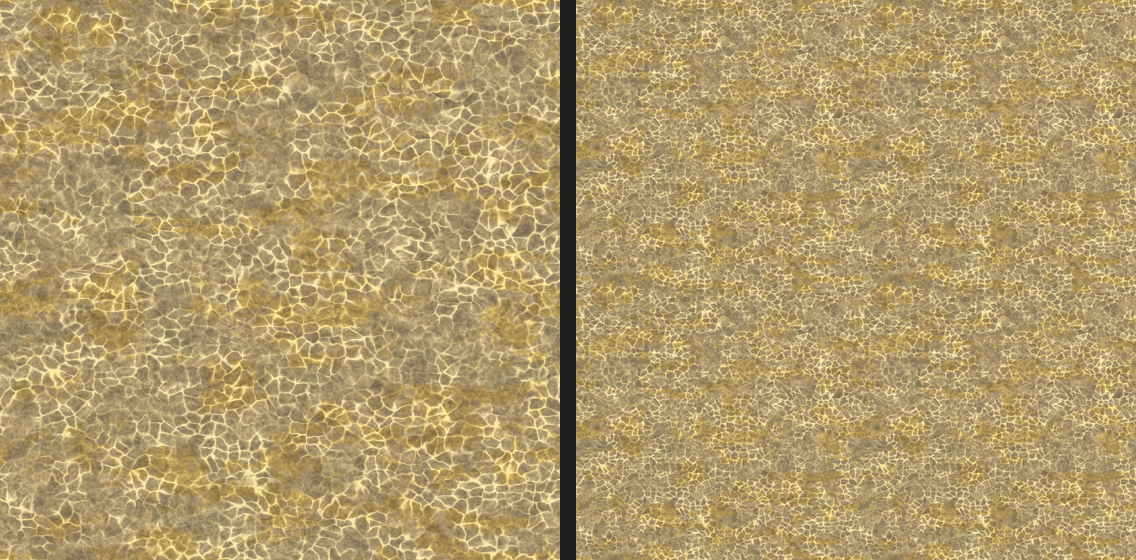
Left: one tile. Right: repeated 2 by 2.
Reproduce this texture procedurally as a Shadertoy shader.

```glsl
// Sunlit shallow water over sand: a warped, wrapping cell network makes the
// caustic light lines, a finer one adds shimmer, and stretched noise lays down
// ochre streaks, grey-green stones and sand grain on the bed.

#define CELLS ivec2(42, 50)        // main light cells across the canvas
#define FINE_CELLS ivec2(70, 88)   // shimmer cells across the canvas
#define WARP 0.020                 // bending of the network, canvas units
#define LINE_WIDTH 0.23            // width of light lines, cell units
#define LINE_LIGHT 0.56            // strength of light lines
#define GRAIN 0.30                 // strength of sand grain
#define SHADE vec3(0.53, 0.46, 0.345)
#define SAND  vec3(0.70, 0.61, 0.445)
#define GLOW  vec3(1.00, 0.93, 0.69)
#define OCHRE vec3(1.02, 0.985, 0.77)
#define STONE vec3(0.96, 0.985, 0.99)

// Integer hash of a lattice point that wraps after "period" cells
vec3 hash3(ivec2 cell, ivec2 period, int seed) {
    cell = (cell % period + period) % period;
    uvec3 v = uvec3(cell, seed) * 1664525u + 1013904223u;
    v.x += v.y * v.z; v.y += v.z * v.x; v.z += v.x * v.y;
    v ^= v >> 16u;
    v.x += v.y * v.z; v.y += v.z * v.x; v.z += v.x * v.y;
    return vec3(v >> 8u) / 16777216.0;
}

// Wrapping value noise, three independent channels
vec3 noise3(vec2 uv, ivec2 period, int seed) {
    vec2 p = uv * vec2(period);
    ivec2 cell = ivec2(floor(p));
    vec2 f = fract(p);
    f = f * f * (3.0 - 2.0 * f);
    vec3 low = mix(hash3(cell, period, seed),
                   hash3(cell + ivec2(1, 0), period, seed), f.x);
    vec3 high = mix(hash3(cell + ivec2(0, 1), period, seed),
                    hash3(cell + ivec2(1, 1), period, seed), f.x);
    return mix(low, high, f.y);
}

vec3 fbm3(vec2 uv, ivec2 period, int seed) {
    return 0.55 * noise3(uv, period, seed)
         + 0.30 * noise3(uv, period * 2, seed + 1)
         + 0.15 * noise3(uv, period * 4, seed + 2);
}

// Cell network: x = gap to the border, y = gap to the corner, z = cell tone
vec3 network(vec2 uv, ivec2 period, int seed) {
    vec2 p = uv * vec2(period);
    ivec2 home = ivec2(floor(p));
    vec3 nearest = vec3(9.0);
    float tone = 0.0;
    for (int y = -1; y <= 1; y++)
    for (int x = -1; x <= 1; x++) {
        ivec2 cell = home + ivec2(x, y);
        vec3 h = hash3(cell, period, seed);
        float d = length(vec2(cell) + 0.5 + 0.92 * (h.xy - 0.5) - p);
        if (d < nearest.x) {
            nearest = vec3(d, nearest.xy);
            tone = h.z;
        } else if (d < nearest.y) {
            nearest = vec3(nearest.x, d, nearest.y);
        } else {
            nearest.z = min(nearest.z, d);
        }
    }
    return vec3(nearest.yz - nearest.x, tone);
}

vec3 waterBed(vec2 uv) {
    // Bend the water surface in broad, small and tiny waves
    vec2 broad = noise3(uv, ivec2(9, 11), 1).xy - 0.5;
    vec2 small = noise3(uv, ivec2(34, 38), 2).xy - 0.5;
    vec2 tiny = noise3(uv, ivec2(96, 110), 5).xy - 0.5;
    vec2 bent = uv + WARP * (broad + 0.65 * small + 0.30 * tiny);

    // Light lines, brighter at their corners and broken in places
    vec3 focus = fbm3(uv, ivec2(24, 30), 3);
    float strength = smoothstep(0.25, 0.75, focus.x);
    vec3 net = network(bent, CELLS, 7);
    float width = LINE_WIDTH * mix(0.45, 1.55, focus.y);
    float core = 1.0 - smoothstep(0.0, width, net.x);
    float halo = exp(-6.0 * net.x);
    float knot = exp(-7.0 * net.y);
    vec3 fine = network(bent + 0.3 * WARP * small.yx, FINE_CELLS, 13);
    float shimmer = (1.0 - smoothstep(0.0, 0.30, fine.x))
                  * smoothstep(0.35, 0.70, focus.z);

    // Sand, ripples and stones under the water
    vec3 mottle = fbm3(bent, ivec2(60, 84), 17) - 0.5;
    vec3 grain = noise3(uv, ivec2(270, 290), 23) - 0.5;
    float ripple = noise3(bent, ivec2(44, 150), 29).x - 0.5;
    vec3 patches = fbm3(uv + 2.0 * WARP * broad.yx, ivec2(10, 27), 31);

    float light = 0.12 + 0.17 * net.z + 0.55 * mottle.x + GRAIN * grain.x
                + 0.14 * ripple + 0.08 * (focus.y - 0.5)
                + 0.24 * halo * (0.4 + 0.6 * strength)
                + LINE_LIGHT * core * (0.06 + 0.84 * strength)
                + 0.36 * knot * strength + 0.20 * shimmer;
    light = clamp(light, -0.20, 1.0);

    vec3 color = light < 0.38 ? mix(SHADE, SAND, light / 0.38)
                              : mix(SAND, GLOW, (light - 0.38) / 0.62);
    float ochre = smoothstep(0.47, 0.72, patches.x + 0.55 * mottle.y);
    float stone = smoothstep(0.52, 0.70, patches.y + 0.40 * mottle.z);
    float covered = 1.0 - 0.6 * core * strength;
    color *= mix(vec3(1.0), OCHRE, ochre * covered);
    color *= mix(vec3(1.0), STONE, stone * (1.0 - ochre) * covered);
    return color;
}

void mainImage(out vec4 fragColor, in vec2 fragCoord) {
    // Four samples per pixel smooth the thin lines
    vec3 sum = vec3(0.0);
    for (int i = 0; i < 4; i++) {
        vec2 offset = 0.5 * vec2(i & 1, i >> 1) - 0.25;
        sum += waterBed((fragCoord + offset) / iResolution.xy);
    }
    fragColor = vec4(clamp(sum / 4.0, 0.0, 1.0), 1.0);
}
```
